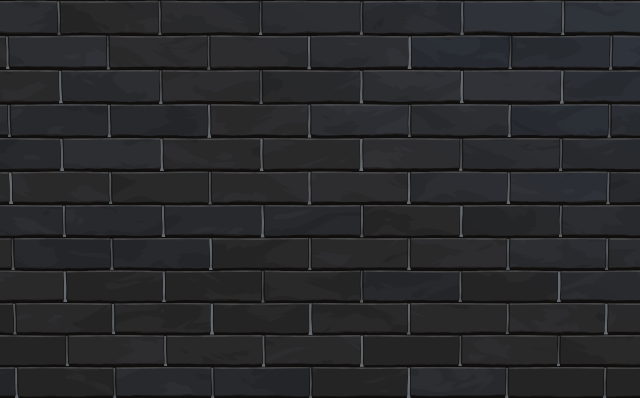
Write a WebGL 1 fragment shader that draws this texture.

```glsl
precision highp float;
// Dark charcoal brick wall: running bond, shadowed bed joints, pale head joints.

uniform vec2 u_resolution;

// Layout; lengths are fractions of the canvas width
const float ASPECT = 0.62;            // canvas height / width
const float ROWS = 12.0;
const float ROW_START = -0.02;
const float ROW_SQUEEZE = 0.625;      // rows get shorter toward the bottom
const float PITCH_TOP = 0.1578;       // brick length at the top and bottom
const float PITCH_BOTTOM = 0.1531;
const float VANISH_X = 0.565;         // where the head joints stay upright
const float BOND_SHIFT = 0.48;
const float BED_SHADOW = 0.0042;
const float RIM_CENTER = 0.0016;
const float RIM_HALF = 0.0012;
const float HEAD_HALF = 0.0016;
const float HEAD_SHADOW = 0.0030;
const float TONE_LEVELS = 3.0;

// Colours
const vec3 CHARCOAL = vec3(0.143, 0.143, 0.147);
const vec3 SLATE = vec3(0.192, 0.193, 0.204);
const vec3 BLUE_SHEEN = vec3(-0.006, 0.005, 0.020);
const vec3 SHADOW = vec3(0.064, 0.056, 0.048);
const vec3 SOOT = vec3(0.115, 0.108, 0.106);
const vec3 RIM = vec3(0.285, 0.285, 0.290);
const vec3 MORTAR = vec3(0.400, 0.425, 0.445);

float hash(vec2 p) {
  return fract(sin(dot(p, vec2(12.99, 78.23))) * 4375.85);
}

// Warped layers of sines, roughly -1 to 1
float blotch(vec2 p) {
  float sum = 0.0;
  float amp = 0.5;
  for (int i = 0; i < 4; i++) {
    p += 0.6 * sin(p.yx * 1.3 + vec2(1.7, 4.1));
    sum += amp * sin(p.x) * cos(p.y);
    p = mat2(1.5, 1.1, -1.1, 1.5) * p + 2.3;
    amp *= 0.55;
  }
  return sum;
}

// 1 where d is below the edge, antialiased
float below(float d, float edge, float aa) {
  return 1.0 - smoothstep(edge - aa, edge + aa, d);
}

// Flat tone levels with narrow soft borders
float softSteps(float t, float levels) {
  float s = t * levels;
  return (floor(s) + smoothstep(0.44, 0.56, fract(s))) / levels;
}

void main() {
  vec2 uv = gl_FragCoord.xy / u_resolution;
  vec2 p = vec2(uv.x, uv.y * ASPECT);
  float aa = 0.55 / u_resolution.x;

  // Rows counted from the top, with slightly uneven courses
  float depth = 1.0 - uv.y;
  float course = depth + 0.0007 * sin(uv.x * 31.0 + depth * 40.0);
  float r = ROW_START + course * (ROWS - ROW_SQUEEZE + ROW_SQUEEZE * course);
  float row = floor(r);
  float rowHeight = ASPECT / ROWS;
  float fromTop = (r - row) * rowHeight;
  float fromBottom = rowHeight - fromTop;

  // Bricks along the row
  float pitch = mix(PITCH_TOP, PITCH_BOTTOM, depth);
  float jitter = 0.008 * (hash(vec2(row, 7.0)) - 0.5);
  float u = (uv.x - VANISH_X) / pitch - BOND_SHIFT * mod(row, 2.0) + jitter;
  vec2 brick = vec2(floor(u), row);
  vec2 joint = vec2(floor(u + 0.5), row);
  float wobble = 0.0002 * sin(p.y * 150.0 + joint.x * 5.0);
  float side = (u - joint.x) * pitch + wobble;

  // Brick face: brick tone, light from above, stepped patches
  float tone = hash(brick);
  float patches = blotch(p * vec2(24.0, 50.0) + 30.0 * tone);
  float light = 0.08 + 0.50 * uv.y + 0.30 * uv.x * uv.y;
  light += 0.60 * (tone - 0.5) + 0.42 * patches;
  vec3 color = mix(CHARCOAL, SLATE, softSteps(clamp(light, 0.0, 1.3), TONE_LEVELS));
  float sheen = smoothstep(1.1, 1.9, uv.x + uv.y);
  float tint = step(0.62, hash(brick + 3.7));
  color += BLUE_SHEEN * (1.1 * sheen + 0.55 * tint);

  // Sooty lower edge and shadowed bed joint
  float ragged = blotch(p * vec2(90.0, 40.0) + 9.0);
  float shadowEdge = BED_SHADOW * (0.95 + 0.25 * ragged + 0.3 * (tone - 0.5));
  float soot = below(fromBottom, shadowEdge + 0.0012 + 0.0018 * patches, aa);
  color = mix(color, SOOT, 0.85 * soot);
  float bed = max(below(fromBottom, shadowEdge, aa), below(fromTop, 0.0004, aa));
  color = mix(color, SHADOW, bed);

  // Light catching the top edge of each brick
  float rim = below(abs(fromTop - RIM_CENTER), RIM_HALF, aa);
  color = mix(color, RIM, rim * clamp(0.80 + 0.5 * ragged, 0.35, 1.0));

  // Head joint: dark flanks, pale mortar that spreads at its foot
  float wear = hash(joint + 11.3);
  float flank = below(abs(side - 0.0004), HEAD_SHADOW, aa);
  color = mix(color, SHADOW, 0.7 * flank);
  float foot = 1.0 - smoothstep(0.002, 0.007, fromBottom);
  float halfWidth = HEAD_HALF * (0.75 + 0.4 * wear + 0.15 * ragged + 0.7 * foot);
  float mortar = below(abs(side), halfWidth, aa);
  mortar *= smoothstep(0.0004, 0.0014, fromBottom);
  mortar *= smoothstep(0.0004, 0.0020, fromTop);
  float fade = clamp(0.60 + 0.4 * wear + 0.3 * ragged + 0.2 * foot, 0.35, 1.0);
  color = mix(color, MORTAR, mortar * fade);

  gl_FragColor = vec4(color, 1.0);
}
```
